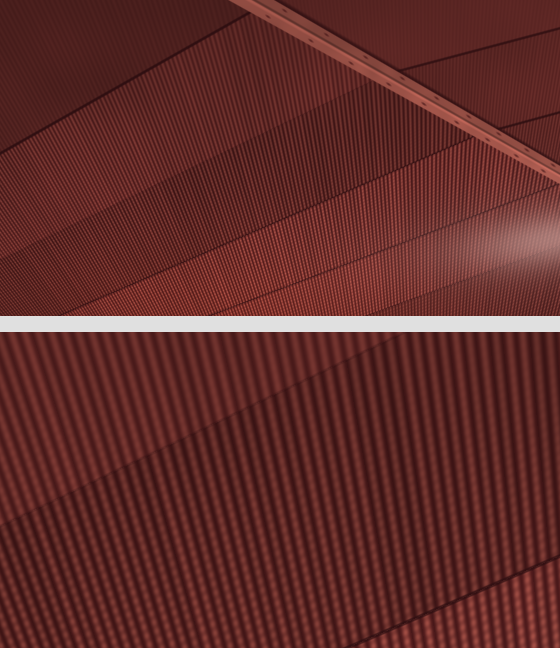
Top, the full canvas; bottom, a detail of the centre.
A Shadertoy shader for this texture:

```glsl
// Red ribbed metal cladding in slanted panels, crossed by a bolted beam, with a soft glare.

const float TAU = 6.2831853;
const vec3 GAP_COLOR = vec3(0.275, 0.092, 0.095);
const vec3 RIB_COLOR = vec3(0.54, 0.255, 0.225);
const vec3 SEAM_COLOR = vec3(0.17, 0.05, 0.06);
const vec3 BEAM_COLOR = vec3(0.57, 0.30, 0.26);
const vec3 GLARE_COLOR = vec3(0.74, 0.57, 0.55);
const vec3 WARM_LIGHT = vec3(0.07, 0.02, 0.005);

const vec2 RIB_VANISH = vec2(1.35, -1.60);  // point where the ribs converge
const float RIB_DENSITY = 160.0;            // ribs per unit of slope
const float FINE_RIBS = 1.4;                // density factor beyond the beam
const float ROW_PERIOD = 0.0095;            // spacing of the cross perforation
const float ROW_DEPTH = 0.24;
const float WEAR = 0.10;

const vec2 BEAM_LOW = vec2(1.401, -0.555);  // height at x = 0, slope
const vec2 BEAM_HIGH = vec2(1.503, -0.580);
const float BOLT_VANISH = 2.956;            // x toward which bolts crowd
const float BOLT_START = 1.972;
const float BOLT_DENSITY = 15.0;
const vec2 BOLT_SIZE = vec2(0.0065, 0.0035);

const vec2 GLARE_CENTER = vec2(1.77, 0.245);
const vec2 GLARE_SIZE = vec2(0.30, 0.085);

// Seams: height at x = 0, slope, half width, darkness; the last two lie beyond the beam.
const int NEAR_SEAMS = 5;
const int ALL_SEAMS = 7;
const vec4 SEAMS[7] = vec4[7](
    vec4(0.514, 0.565, 0.0042, 0.90), vec4(0.178, 0.480, 0.0015, 0.25),
    vec4(-0.080, 0.432, 0.0020, 0.75), vec4(-0.249, 0.377, 0.0018, 0.75),
    vec4(-0.419, 0.362, 0.0015, 0.50), vec4(0.441, 0.265, 0.0038, 0.80),
    vec4(0.161, 0.273, 0.0036, 0.85));

// Panels from top to bottom: brightness, rib contrast; the last three lie beyond the beam.
const vec2 PANELS[9] = vec2[9](
    vec2(0.88, 0.25), vec2(1.00, 0.72), vec2(0.87, 0.90), vec2(1.03, 0.95),
    vec2(1.06, 0.90), vec2(0.92, 0.75), vec2(0.97, 0.15), vec2(0.91, 0.30),
    vec2(0.90, 0.45));

float hash(vec2 p) {
    return fract(sin(dot(p, vec2(127.1, 311.7))) * 43758.5453);
}

float noise(vec2 p) {
    vec2 i = floor(p), f = fract(p);
    f = f * f * (3.0 - 2.0 * f);
    return mix(mix(hash(i), hash(i + vec2(1, 0)), f.x),
               mix(hash(i + vec2(0, 1)), hash(i + vec2(1, 1)), f.x), f.y);
}

float lineHeight(vec2 line, float x) {
    return line.x + line.y * x;
}

// Sine wave that fades out where it is too fine for the pixel grid
float wave(float phase, float frequency, float px) {
    return cos(TAU * phase) * (1.0 - smoothstep(0.3, 0.6, frequency * px));
}

vec3 cladding(vec2 p, bool beyond, float px) {
    int first = beyond ? NEAR_SEAMS : 0;
    int last = beyond ? ALL_SEAMS : NEAR_SEAMS;
    int offset = beyond ? 2 : 1;
    vec2 panel = PANELS[first + offset - 1];
    float row = p.y - SEAMS[first].y * p.x;
    float id = 0.0, seam = 0.0;
    for (int i = first; i < last; i++) {
        float d = (p.y - lineHeight(SEAMS[i].xy, p.x)) * inversesqrt(1.0 + SEAMS[i].y * SEAMS[i].y);
        panel = mix(panel, PANELS[i + offset], smoothstep(px, -px, d));
        if (d < 0.0) { row = d; id = float(i + 1); }
        float halfWidth = SEAMS[i].z;
        seam = max(seam, SEAMS[i].w * (1.0 - smoothstep(halfWidth - px, halfWidth + px, abs(d))));
    }

    // Ribs fan out from the vanishing point, shifted from panel to panel
    vec2 q = p - RIB_VANISH;
    float density = RIB_DENSITY * (beyond ? FINE_RIBS : 1.0);
    float slope = q.x / q.y;
    float rib = slope * density + hash(vec2(id, 3.0));
    float ribs = wave(rib, density * length(vec2(1.0, slope)) / q.y, px);
    float rows = wave(row / ROW_PERIOD, 1.0 / ROW_PERIOD, px);
    float focus = mix(1.0, 0.55, smoothstep(0.45, 1.0, p.y));
    float level = 0.41 + 0.49 * panel.y * focus * ribs;
    level += ROW_DEPTH * panel.y * rows * smoothstep(0.75, 0.15, p.y) * (0.5 + 0.5 * ribs);

    // Broad light and uneven wear
    float light = mix(1.05, 0.86, smoothstep(0.2, 1.0, p.y - 0.25 * p.x + 0.1));
    light *= 1.0 + WEAR * (noise(p * vec2(5.0, 7.0)) - 0.5);
    light *= 1.0 + WEAR * (hash(vec2(floor(rib + 0.5), id)) - 0.5) * panel.y;
    vec3 color = mix(GAP_COLOR, RIB_COLOR, level) * panel.x * light;
    vec2 warm = (p - vec2(0.75, 0.0)) / vec2(0.65, 0.22);
    color += WARM_LIGHT * exp(-dot(warm, warm));
    return mix(color, SEAM_COLOR, seam);
}

// One row of bolts, crowding along the beam with perspective
float bolts(float x, float across, float shift, float px) {
    float n = BOLT_DENSITY * log(BOLT_START / (BOLT_VANISH - x)) - shift;
    float along = (fract(n + 0.5) - 0.5) * (BOLT_VANISH - x) / BOLT_DENSITY;
    float d = (length(vec2(along, across) / BOLT_SIZE) - 1.0) * BOLT_SIZE.y;
    return 1.0 - smoothstep(-px, px, d);
}

vec3 beam(vec2 p, float t, float thickness, float px) {
    float aa = px / thickness;
    vec3 color = BEAM_COLOR * mix(0.90, 1.10, smoothstep(0.7, 1.75, p.x));
    color *= 0.95 + 0.10 * noise(p * 22.0);
    color *= mix(1.06, 0.94, smoothstep(0.5 - aa, 0.5 + aa, t));
    color *= 1.0 - 0.28 * smoothstep(0.06 + aa, 0.0, abs(t - 0.56));
    color *= 1.0 + 0.16 * smoothstep(0.08 + aa, 0.0, abs(t - 0.44));
    float bolt = max(bolts(p.x, (t - 0.21) * thickness, 0.0, px),
                     bolts(p.x, (t - 0.82) * thickness, 0.38, px));
    return mix(color, GAP_COLOR, 0.7 * bolt);
}

void mainImage(out vec4 fragColor, in vec2 fragCoord) {
    float px = 1.0 / iResolution.y;
    vec2 p = fragCoord * px;
    float low = lineHeight(BEAM_LOW, p.x);
    float thickness = lineHeight(BEAM_HIGH, p.x) - low;
    float t = (p.y - low) / thickness;
    float aa = px / thickness;

    // Cladding, the shadow along the beam, then the beam itself
    vec3 color = cladding(p, t > 0.5, px);
    color = mix(color, SEAM_COLOR, 0.75 * smoothstep(1.25, 1.05, t) * step(0.5, t));
    float cover = smoothstep(-aa, aa, t) * smoothstep(1.0 + aa, 1.0 - aa, t);
    color = mix(color, beam(p, t, thickness, px), cover);

    // Glare with a wide faint halo
    vec2 g = p - GLARE_CENTER;
    g.y -= 0.12 * g.x;
    g /= GLARE_SIZE;
    float glare = 0.58 * exp(-dot(g, g)) + 0.20 * exp(-0.25 * dot(g, g));
    fragColor = vec4(mix(color, GLARE_COLOR, glare), 1.0);
}
```
